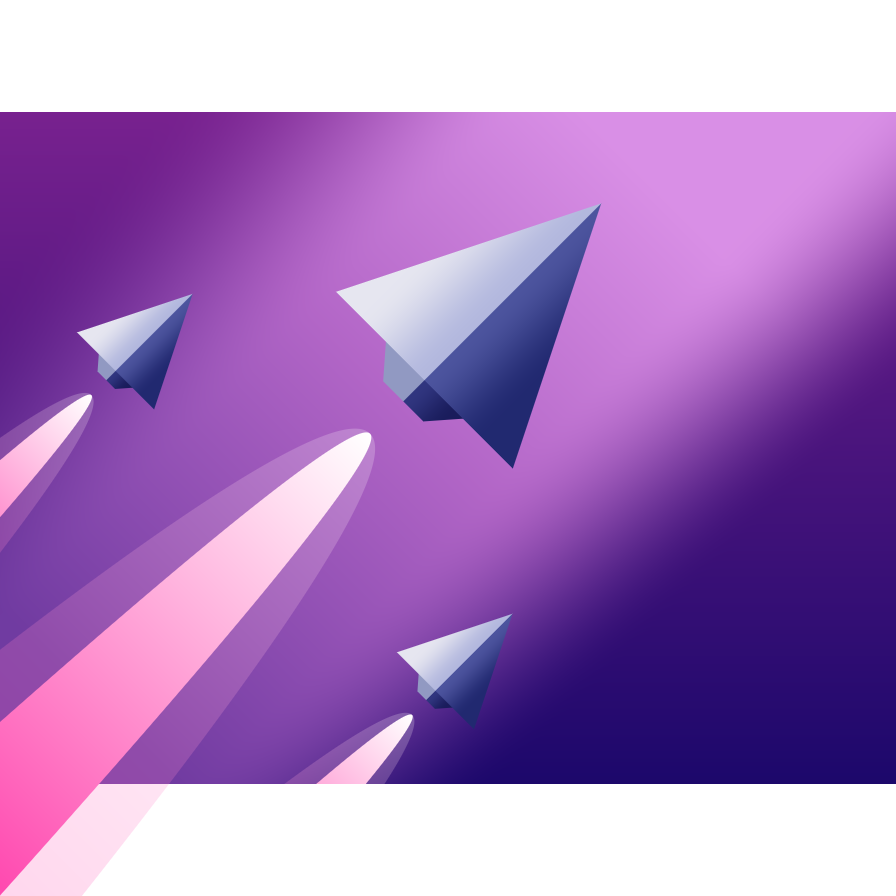
Reproduce this background procedurally as a Shadertoy shader.

```glsl
// Three folded paper planes climb diagonally over a wide purple banner, with
// glowing exhaust trails. Planes and trails share one rotated frame: trails are
// parabolas, planes are mirrored wedges, and the sky is a soft diagonal beam.

const vec3 WHITE = vec3(1.0);
const vec3 HOT_PINK = vec3(1.0, 0.29, 0.69);

// Coverage of a signed distance, softened over one pixel
float fill(float dist, float px) {
    return clamp(0.5 - dist / px, 0.0, 1.0);
}

// x runs backwards from the nose, y runs across towards the lower right
vec2 flightFrame(vec2 p, vec2 nose) {
    vec2 d = p - nose;
    return vec2(-d.x - d.y, d.x - d.y) * 0.70710678;
}

// Approximate distance to the parabola y^2 = k x
float parabola(vec2 q, float k) {
    return (q.y * q.y - k * q.x) / length(vec2(2.0 * q.y, k));
}

// Dark vertical gradient crossed by a bright diagonal beam
vec3 sky(vec2 p) {
    float across = p.x + 1.0 - p.y;
    float along = p.x - 1.0 + p.y;
    vec3 base = mix(vec3(0.11, 0.03, 0.42), vec3(0.47, 0.13, 0.56),
                    clamp((p.y - 0.125) / 0.75, 0.0, 1.0));
    vec3 beam = mix(vec3(0.44, 0.23, 0.63), vec3(0.70, 0.40, 0.78),
                    clamp(along / 0.68 + 1.0, 0.0, 1.0));
    beam = mix(beam, vec3(0.85, 0.56, 0.90), clamp(along / 0.52, 0.0, 1.0));
    float glow = smoothstep(0.31, 0.70, across)
               * (1.0 - smoothstep(1.09, 1.43, across));
    return mix(base, beam, glow);
}

// Translucent halo around a core that fades from white to pink
vec3 drawTrail(vec3 col, vec2 p, vec2 nose, float size, float mask, float px) {
    vec2 q = flightFrame(p, nose);
    vec3 tint = mix(WHITE, HOT_PINK, clamp(q.x / (0.65 * size), 0.0, 1.0));
    float halo = fill(parabola(q, 0.0319 * size), px);
    float core = fill(parabola(q, 0.0080 * size), px);
    col = mix(col, tint, 0.22 * halo * mask);
    return mix(col, tint, core * mask);
}

// Wedge wings over a short keel, lit on the upper left side of the fold
vec3 drawPlane(vec3 col, vec2 p, vec2 nose, float size, float px) {
    vec2 q = flightFrame(p, nose) / size;
    float blur = px / size;
    float shadeSide = fill(-q.y, blur);
    float side = abs(q.y);

    float keel = max(q.x - 1.12, (side - 0.218 + 0.87 * (q.x - 1.0)) * 0.754);
    keel = max(keel, 0.95 - q.x);
    vec3 keelDark = mix(vec3(0.19, 0.21, 0.50), vec3(0.10, 0.11, 0.36),
                        smoothstep(0.0, 0.18, q.y));
    vec3 keelColor = mix(vec3(0.57, 0.60, 0.76), keelDark, shadeSide);
    col = mix(col, keelColor, fill(keel, blur));

    float wing = max(q.x - 1.0, (side - 0.5 * q.x) * 0.894);
    vec3 wingLight = mix(vec3(0.90, 0.90, 0.94), vec3(0.70, 0.72, 0.87),
                         smoothstep(-0.36, 0.0, q.y));
    vec3 wingDark = mix(vec3(0.30, 0.33, 0.62), vec3(0.13, 0.16, 0.44),
                        smoothstep(0.0, 0.33, q.y));
    return mix(col, mix(wingLight, wingDark, shadeSide), fill(wing, blur));
}

void mainImage(out vec4 fragColor, in vec2 fragCoord) {
    vec2 p = fragCoord / iResolution.y;
    float px = 1.0 / iResolution.y;

    // Banner on white
    float banner = fill(abs(p.y - 0.5) - 0.375, px);
    vec3 col = mix(WHITE, sky(p), banner);

    // Trails: the large one runs past the banner, the small ones stay inside
    float small = 0.436;
    col = drawTrail(col, p, vec2(0.102, 0.559), small, banner, px);
    col = drawTrail(col, p, vec2(0.460, 0.202), small, banner, px);
    col = drawTrail(col, p, vec2(0.413, 0.516), 1.0, 1.0, px);

    // Planes
    float span = 0.279;
    col = drawPlane(col, p, vec2(0.215, 0.672), span * small, px);
    col = drawPlane(col, p, vec2(0.572, 0.315), span * small, px);
    col = drawPlane(col, p, vec2(0.671, 0.773), span, px);

    fragColor = vec4(col, 1.0);
}
```
